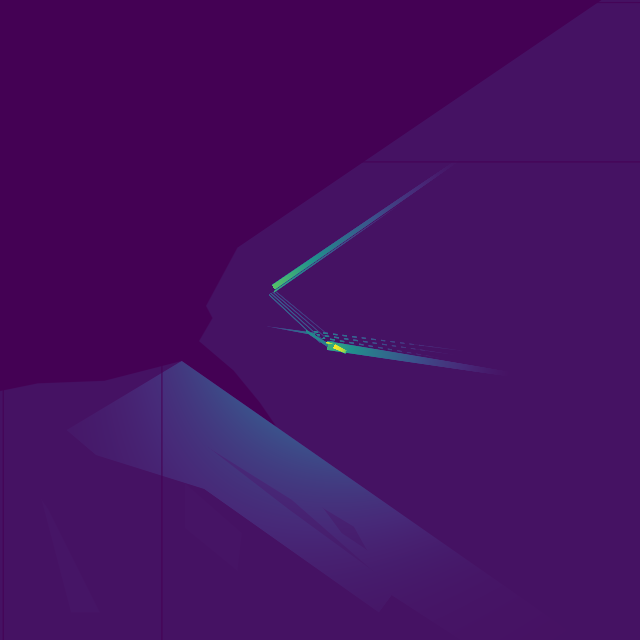
A WebGL 1 fragment shader for this background:

```glsl
precision highp float;
uniform vec2 u_resolution;

float hash(float n) { return fract(sin(n * 12.9898) * 43758.5453); }

// Antialiased coverage of a signed distance, positive inside
float cover(float d) {
  float px = 1.0 / min(u_resolution.x, u_resolution.y);
  return smoothstep(-0.6 * px, 0.6 * px, d);
}

// Signed distance to the line a-b, positive on its left
float side(vec2 p, vec2 a, vec2 b) {
  vec2 d = normalize(b - a);
  return d.x * (p.y - a.y) - d.y * (p.x - a.x);
}

// Continues a piecewise linear curve with the piece from a to b
float bend(float v, float t, vec2 a, vec2 b) {
  return t < a.x ? v : mix(a.y, b.y, (t - a.x) / (b.x - a.x));
}

// Counterclockwise convex facet
float facet(vec2 p, vec2 a, vec2 b, vec2 c, vec2 d) {
  return cover(min(min(side(p, a, b), side(p, b, c)), min(side(p, c, d), side(p, d, a))));
}

// Tapered line from a to b that fades along its length
float streak(vec2 p, vec2 a, vec2 b, float w0, float w1, float fade) {
  vec2 d = b - a;
  float t = dot(p - a, d) / dot(d, d);
  float body = cover(mix(w0, w1, t) - abs(side(p, a, b)));
  return body * step(0.0, t) * step(t, 1.0) * pow(clamp(1.0 - t, 0.001, 1.0), fade);
}

// Purple, blue, green and yellow heat scale
vec3 heat(float v) {
  vec3 c = mix(vec3(0.267, 0.004, 0.329), vec3(0.28, 0.16, 0.47), clamp(v / 0.12, 0.0, 1.0));
  c = mix(c, vec3(0.23, 0.32, 0.546), clamp((v - 0.12) / 0.13, 0.0, 1.0));
  c = mix(c, vec3(0.128, 0.567, 0.551), clamp((v - 0.25) * 4.0, 0.0, 1.0));
  c = mix(c, vec3(0.369, 0.789, 0.383), clamp((v - 0.5) * 4.0, 0.0, 1.0));
  return mix(c, vec3(0.993, 0.906, 0.144), clamp((v - 0.75) * 4.0, 0.0, 1.0));
}

// Left outline of the pale field, x as a function of y
float fieldEdge(float y) {
  float x = bend(0.43, y, vec2(0.336, 0.43), vec2(0.371, 0.406));
  x = bend(x, y, vec2(0.371, 0.406), vec2(0.421, 0.365));
  x = bend(x, y, vec2(0.421, 0.365), vec2(0.467, 0.311));
  x = bend(x, y, vec2(0.467, 0.311), vec2(0.503, 0.332));
  x = bend(x, y, vec2(0.503, 0.332), vec2(0.522, 0.322));
  x = bend(x, y, vec2(0.522, 0.322), vec2(0.613, 0.371));
  return bend(x, y, vec2(0.613, 0.371), vec2(1.0, 0.94));
}

// Top outline of the lower ground, y as a function of x
float groundTop(float x) {
  float y = bend(0.389, x, vec2(0.0, 0.389), vec2(0.059, 0.401));
  y = bend(y, x, vec2(0.059, 0.401), vec2(0.163, 0.405));
  y = bend(y, x, vec2(0.163, 0.405), vec2(0.284, 0.436));
  return bend(y, x, vec2(0.284, 0.436), vec2(0.885, 0.017));
}

// Lower outline of the lit slope, y as a function of x
float slopeFloor(float x) {
  float y = bend(0.328, x, vec2(0.104, 0.328), vec2(0.15, 0.289));
  y = bend(y, x, vec2(0.15, 0.289), vec2(0.319, 0.236));
  y = bend(y, x, vec2(0.319, 0.236), vec2(0.592, 0.043));
  y = bend(y, x, vec2(0.592, 0.043), vec2(0.612, 0.07));
  return bend(y, x, vec2(0.612, 0.07), vec2(0.72, 0.0));
}

void main() {
  vec2 p = gl_FragCoord.xy / u_resolution;
  float ground = cover((groundTop(p.x) - p.y) * 0.82);
  float v = 0.05 * max(cover((p.x - fieldEdge(p.y)) * 0.6), ground);

  // Lit slope, brightest along its upper edge
  vec2 apex = vec2(0.284, 0.436);
  vec2 beam = normalize(vec2(0.601, -0.419));
  float along = (dot(p - apex, beam) - 0.17) / 0.25;
  float depth = max(-side(p, apex, apex + beam), 0.0);
  float lit = ground * cover(p.y - slopeFloor(p.x)) * cover(-side(p, vec2(0.104, 0.328), apex));
  float shade = facet(p, vec2(0.28, 0.329), vec2(0.45, 0.205), vec2(0.635, 0.062), vec2(0.456, 0.219));
  shade = max(shade, facet(p, vec2(0.505, 0.206), vec2(0.534, 0.167), vec2(0.573, 0.141), vec2(0.553, 0.177)));
  v += lit * 0.2 * exp(-along * along - 7.0 * depth) * (1.0 - 0.4 * shade);

  // Faint facets on the ground
  v += 0.009 * facet(p, vec2(0.065, 0.219), vec2(0.111, 0.043), vec2(0.156, 0.043), vec2(0.075, 0.205));
  v += 0.006 * (1.0 - lit) * facet(p, vec2(0.289, 0.175), vec2(0.371, 0.108), vec2(0.378, 0.167), vec2(0.289, 0.245));

  // Upper ray: broad core and thin companion
  v = max(v, 0.72 * streak(p, vec2(0.427, 0.551), vec2(0.85, 0.842), 0.0045, 0.002, 2.3));
  v = max(v, 0.65 * streak(p, vec2(0.428, 0.544), vec2(0.70, 0.733), 0.0012, 0.0008, 1.8));

  // Thin descending bundle and dashed rows
  for (int i = 0; i < 4; i++) {
    float k = float(i);
    vec2 start = vec2(0.42 + 0.003 * k, 0.54 + 0.002 * k);
    v = max(v, (0.36 - 0.05 * k) * streak(p, start, vec2(0.501 + 0.003 * k, 0.464 + 0.005 * k), 0.001, 0.0009, 0.1));
    float dash = smoothstep(-0.3, 0.3, sin(p.x * 420.0 + 6.28 * hash(k + 1.0)));
    dash = mix(dash, 1.0, smoothstep(0.6, 0.7, p.x));
    v = max(v, 0.5 * dash * streak(p, vec2(0.488 + 0.008 * k, 0.482 - 0.005 * k), vec2(0.84 - 0.03 * k, 0.437 - 0.006 * k), 0.0013, 0.001, 2.0));
  }

  // Lower ray: pointed lead, joint, long tail and hot spots
  v = max(v, 0.42 * streak(p, vec2(0.492, 0.478), vec2(0.412, 0.491), 0.002, 0.0005, 0.6));
  v = max(v, 0.48 * streak(p, vec2(0.478, 0.483), vec2(0.518, 0.457), 0.002, 0.003, 0.1));
  v = max(v, 0.62 * streak(p, vec2(0.512, 0.460), vec2(0.97, 0.388), 0.007, 0.003, 2.6));
  v = max(v, 0.95 * streak(p, vec2(0.510, 0.465), vec2(0.522, 0.462), 0.002, 0.001, 0.1));
  v = max(v, streak(p, vec2(0.522, 0.459), vec2(0.541, 0.450), 0.004, 0.003, 0.1));

  // Hairline seams
  float seam = min(min(abs(p.x - 0.253), abs(p.x - 0.005)) + step(0.45, p.y), min(abs(p.y - 0.747), abs(p.y - 0.996)));
  v *= 1.0 - 0.8 * cover(0.001 - seam);

  gl_FragColor = vec4(heat(v), 1.0);
}
```
